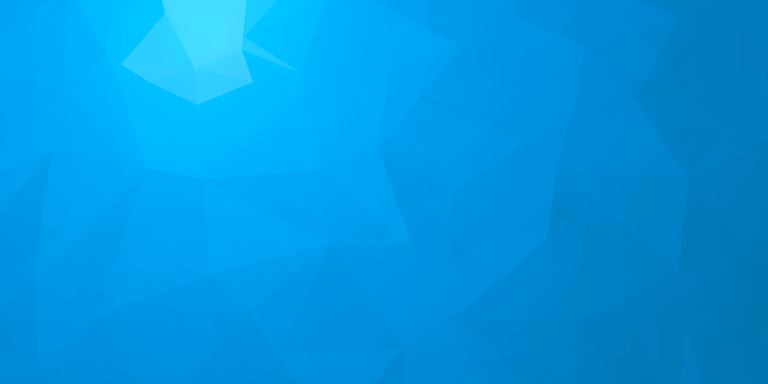
Give the GLSL for this background, as a WebGL 2 fragment shader.

```glsl
#version 300 es
precision highp float;
// Low-poly blue background with a pale faceted glow at the upper left.
uniform vec2 u_resolution;
out vec4 fragColor;

float hash(vec2 p) {
    return fract(sin(dot(p, vec2(127.1, 311.7))) * 43758.5453);
}

// Signed distance to the line through a and b
float edge(vec2 p, vec2 a, vec2 b) {
    vec2 e = b - a;
    return (e.x * (p.y - a.y) - e.y * (p.x - a.x)) / length(e);
}

// Smooth coverage of a triangle of either winding
float triangle(vec2 p, vec2 a, vec2 b, vec2 c) {
    vec3 sides = sign(edge(c, a, b)) * vec3(edge(p, a, b), edge(p, b, c), edge(p, c, a));
    float soft = 0.8 / u_resolution.y;
    return smoothstep(-soft, soft, min(sides.x, min(sides.y, sides.z)));
}

// Triangles around a hub, each with its own strength
float fan(vec2 p, vec2 hub, vec2 rim[8], float strength[8]) {
    float sum = 0.0;
    for (int i = 0; i < 8; i++) {
        sum += strength[i] * triangle(p, hub, rim[i], rim[(i + 1) % 8]);
    }
    return sum;
}

// Corner of the jittered grid
vec2 corner(vec2 cell, float size) {
    vec2 jitter = vec2(hash(cell + size), hash(cell + size + 37.3)) - 0.5;
    return (cell + 0.5 + 0.72 * jitter) * size;
}

// Jittered triangle mesh: offset to the facet centre (xy) and its tone (z)
vec3 mesh(vec2 p, float size) {
    vec2 home = floor(p / size);
    vec4 sum = vec4(0.0, 0.0, 0.0, 0.0001);
    for (int y = -2; y <= 1; y++) {
        for (int x = -2; x <= 1; x++) {
            vec2 cell = home + vec2(x, y);
            vec2 a = corner(cell, size);
            vec2 b = corner(cell + vec2(1, 0), size);
            vec2 c = corner(cell + vec2(1, 1), size);
            vec2 d = corner(cell + vec2(0, 1), size);
            bool flip = hash(cell + 9.1) > 0.5;
            vec2 s = flip ? b : a;
            vec2 t = flip ? d : c;
            for (int k = 0; k < 2; k++) {
                vec2 tip = flip ? (k == 0 ? a : c) : (k == 0 ? b : d);
                float cover = triangle(p, s, t, tip);
                float tone = hash(cell + 5.7 * float(k) + 1.3) - 0.5;
                sum += cover * vec4((s + t + tip) / 3.0 - p, tone, 1.0);
            }
        }
    }
    return sum.xyz / sum.w;
}

void main() {
    vec2 p = gl_FragCoord.xy / u_resolution.y;

    // Radial falloff, sampled partly at the facet centres
    vec3 large = mesh(p, 0.23);
    vec3 small = mesh(p + 3.0, 0.13);
    vec2 q = p + 0.35 * large.xy + 0.15 * small.xy;
    float light = 0.39 + 0.45 * exp(-1.1 * length(q - vec2(0.53, 0.92)));
    light += 0.024 * large.z + 0.008 * small.z;

    // Broad facets right of centre
    light += fan(p, vec2(1.177, 0.5),
        vec2[8](vec2(1.068, 0.753), vec2(1.372, 0.628), vec2(1.523, 0.393), vec2(1.276, 0.383),
                vec2(1.177, 0.318), vec2(0.97, 0.318), vec2(1.03, 0.448), vec2(0.997, 0.61)),
        float[8](0.012, -0.008, -0.004, -0.01, 0.002, 0.01, -0.006, 0.006));

    // Blue ramp: green follows the light, blue saturates sooner
    float dim = max(0.76 - light, 0.0);
    vec3 color = vec3(0.0, light, 1.0 - 3.4 * dim * dim);

    // Pale glow facets and the slivers on their right side
    float glow = fan(p, vec2(0.508, 0.823),
        vec2[8](vec2(0.417, 1.02), vec2(0.43, 0.965), vec2(0.315, 0.833), vec2(0.39, 0.786),
                vec2(0.513, 0.727), vec2(0.659, 0.786), vec2(0.63, 0.87), vec2(0.645, 1.02)),
        float[8](0.25, 0.17, 0.19, 0.16, 0.19, 0.23, 0.28, 0.27));
    glow += 0.1 * triangle(p, vec2(0.636, 0.904), vec2(0.74, 1.02), vec2(0.645, 1.02));
    glow += 0.13 * triangle(p, vec2(0.635, 0.904), vec2(0.78, 0.812), vec2(0.63, 0.87));
    color = mix(color, vec3(1.0), glow);

    fragColor = vec4(clamp(color, 0.0, 1.0), 1.0);
}
```
